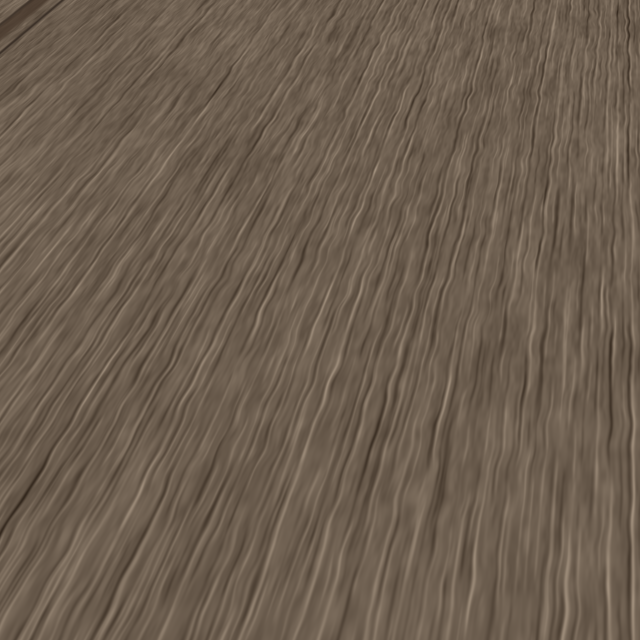
Reproduce this texture procedurally as a WebGL 2 fragment shader.

```glsl
#version 300 es
precision highp float;

uniform vec2 u_resolution;
out vec4 fragColor;

// Perspective: all grain lines converge on this point above the canvas
const vec2 VANISHING_POINT = vec2(0.98, 1.75);

// Colours
const vec3 WOOD_COLOR = vec3(0.427, 0.370, 0.312);
const vec3 TONE_RANGE = vec3(0.080, 0.076, 0.070);
const vec3 SEAM_COLOR = vec3(0.200, 0.160, 0.130);
const vec3 BEVEL_COLOR = vec3(0.310, 0.250, 0.200);

// Grain: x is lines across the plank, y is changes along it
const vec2 PATCH_SCALE = vec2(15.0, 9.0);
const vec2 FIBRE_SCALE = vec2(125.0, 24.0);
const vec2 FINE_SCALE = vec2(240.0, 70.0);
const vec2 GRIT_SCALE = vec2(330.0, 130.0);
const vec2 KINK_SCALE = vec2(44.0, 58.0);
const vec2 BEND_SCALE = vec2(7.0, 7.0);
const vec2 BROAD_STREAKS = vec2(45.0, 11.0);
const vec2 THIN_STREAKS = vec2(100.0, 24.0);
const float PATCH_DEPTH = 0.4;
const float FIBRE_DEPTH = 0.75;
const float FINE_DEPTH = 0.75;
const float GRIT_DEPTH = 0.5;
const float KINK_SIZE = 0.0045;
const float BEND_SIZE = 0.005;

// Plank edge, measured across the grain
const float SEAM_POS = 1.176;
const float SEAM_WIDTH = 0.004;
const float BEVEL_START = 1.205;
const float BEVEL_END = 1.242;

float hash(vec2 cell) {
    uvec2 q = uvec2(ivec2(cell)) * uvec2(1597334677u, 3812015801u);
    uint n = (q.x ^ q.y) * 1597334677u;
    n = (n ^ (n >> 15)) * 2246822519u;
    n ^= n >> 13;
    return float(n >> 8) / 16777216.0;
}

float noise(vec2 p) {
    vec2 cell = floor(p);
    vec2 f = fract(p);
    f = f * f * (3.0 - 2.0 * f);
    float low = mix(hash(cell), hash(cell + vec2(1, 0)), f.x);
    float high = mix(hash(cell + vec2(0, 1)), hash(cell + vec2(1, 1)), f.x);
    return mix(low, high, f.y);
}

float bell(float distance, float width) {
    float d = distance / width;
    return exp(-d * d);
}

// Broken raised lines, each with a dark pore groove beside it
float streaks(vec2 grain, vec2 scale, float width, float pixel) {
    float x = grain.x * scale.x;
    float along = grain.y * scale.y;
    float soft = max(width, 0.8 * pixel * scale.x);
    float tone = 0.0;
    for (int i = -1; i <= 1; i++) {
        float id = floor(x) + float(i);
        float seed = hash(vec2(id, scale.x));
        float drift = noise(vec2(id + 300.0, along)) - 0.5;
        float d = x - (id + 0.2 + 0.6 * seed + 0.15 * drift);
        float shift = seed * 40.0;
        float ridge = smoothstep(0.3, 0.75, noise(vec2(id + 700.0, along * 1.3 + shift)));
        float groove = smoothstep(0.35, 0.85, noise(vec2(id + 900.0, along + shift)));
        tone += 1.2 * ridge * bell(d, soft);
        tone -= 1.25 * groove * bell(d - 2.3 * width, soft * 1.2);
    }
    return tone * width / soft;
}

void main() {
    vec2 uv = gl_FragCoord.xy / u_resolution;

    // Plank coordinates: x across the grain, y along it
    vec2 toVanish = VANISHING_POINT - uv;
    vec2 plank = vec2(toVanish.x, 1.0) / toVanish.y;
    float pixel = fwidth(plank.x);

    // Nearly straight grain with short kinks
    vec2 grain = plank;
    grain.x += KINK_SIZE * (noise(plank * KINK_SCALE) - 0.5);
    grain.x += BEND_SIZE * (noise(plank * BEND_SCALE) - 0.5);

    // Tone from soft patches, fibres, grit and streaks
    float tone = PATCH_DEPTH * (noise(grain * PATCH_SCALE) - 0.5);
    tone += FIBRE_DEPTH * (noise(grain * FIBRE_SCALE) - 0.5);
    tone += FINE_DEPTH * (noise(grain * FINE_SCALE) - 0.5);
    tone += GRIT_DEPTH * (noise(grain * GRIT_SCALE) - 0.5);
    tone += streaks(grain, BROAD_STREAKS, 0.085, pixel);
    tone += 0.75 * streaks(grain, THIN_STREAKS, 0.15, pixel);
    vec3 color = WOOD_COLOR + TONE_RANGE * tone;

    // Bevel and dark seam at the plank edge
    float edge = pixel + 0.003;
    float bevel = smoothstep(BEVEL_START - edge, BEVEL_START + edge, plank.x)
                - smoothstep(BEVEL_END - edge, BEVEL_END + edge, plank.x);
    color = mix(color, BEVEL_COLOR + 0.3 * TONE_RANGE * tone, bevel);
    float seam = bell(plank.x - SEAM_POS, max(SEAM_WIDTH, pixel));
    seam += 0.7 * bell(plank.x - BEVEL_END, max(SEAM_WIDTH, pixel));
    color = mix(color, SEAM_COLOR, 0.85 * min(seam, 1.0));

    fragColor = vec4(clamp(color, 0.0, 1.0), 1.0);
}
```
